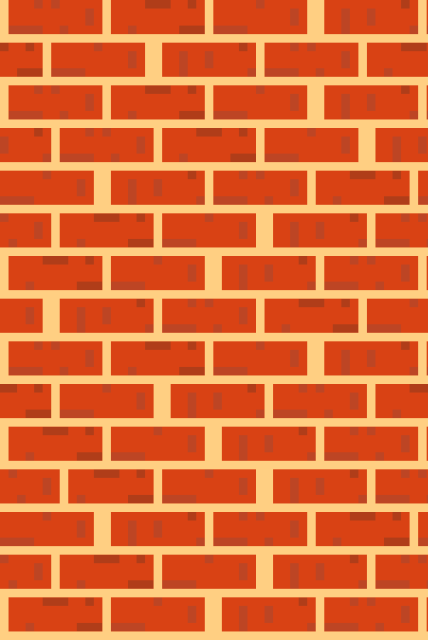
This pattern is drawn by a Shadertoy shader. Its source:

```glsl
// Flat brick wall on a grid 75 cells high: 15 courses of 11 x 4 cell bricks.
// Each course slides one run of four stained bricks, 49 cells long, sideways;
// bricks and stains are rectangles with box-filtered edges.

const float COURSES = 15.0;
const float COURSE_HEIGHT = 5.0;   // brick plus mortar, in cells
const float BRICK_PITCH = 12.0;
const float RUN_LENGTH = 49.0;     // four pitches and one wider joint
const vec2 BRICK_SIZE = vec2(11.0, 4.0);

const vec3 MORTAR = vec3(1.00, 0.81, 0.51);
const vec3 CLAY = vec3(0.85, 0.26, 0.08);
const vec3 STAIN = vec3(0.74, 0.27, 0.14);
const vec3 SCORCH = vec3(0.69, 0.24, 0.10);

// Start of the run in each course, from the top down
const float RUN_START[15] = float[15](
    38.0, 19.0, 38.0, 44.0, 13.0, 32.0, 26.0, 7.0,
    38.0, 20.0, 26.0, 32.0, 13.0, 32.0, 26.0);

// Coverage of a rectangle by a pixel of width px
float rect(vec2 p, vec2 corner, vec2 size, float px) {
    vec2 halfSize = 0.5 * size;
    vec2 inside = halfSize - abs(p - corner - halfSize);
    vec2 cover = clamp(inside / px + 0.5, 0.0, 1.0);
    return cover.x * cover.y;
}

// Stain amounts for one brick: x = soft stain, y = dark scorch
vec2 brickMarks(vec2 p, int kind, float px) {
    vec2 marks = vec2(0.0);
    vec2 unit = vec2(1.0);
    if (kind == 0) {                       // two upright bars
        marks.x += rect(p, vec2(2.0, 1.0), vec2(1.0, 3.0), px);
        marks.x += rect(p, vec2(5.0, 1.0), vec2(1.0, 2.0), px);
        marks.x += rect(p, vec2(10.0, 3.0), unit, px);
        marks.y += rect(p, vec2(9.0, 0.0), unit, px);
    } else if (kind == 2) {                // scorched corners
        marks.x += rect(p, vec2(2.0, 3.0), unit, px);
        marks.y += rect(p, vec2(4.0, 0.0), vec2(3.0, 1.0), px);
        marks.y += rect(p, vec2(9.0, 0.0), unit, px);
        marks.y += rect(p, vec2(8.0, 3.0), vec2(3.0, 1.0), px);
    } else {                               // low streak and short bar
        marks.x += rect(p, vec2(0.0, 3.0), vec2(4.0, 1.0), px);
        marks.x += rect(p, vec2(9.0, 1.0), vec2(1.0, 2.0), px);
        marks.x += rect(p, vec2(5.0, 0.0), unit, px);
        if (kind == 1) {                   // two extra chips
            marks.x += rect(p, vec2(3.0, 0.0), unit, px);
            marks.x += rect(p, vec2(6.0, 3.0), unit, px);
        }
    }
    return min(marks, 1.0);
}

vec3 brickWall(vec2 p, float px) {
    // Cells split halfway through the joints, so edges blend on both sides
    float course = clamp(floor((p.y + 0.5) / COURSE_HEIGHT), 0.0, COURSES - 1.0);
    float start = RUN_START[int(course)];
    float visible = 1.0;

    // One course has a brick pushed right, cutting into its neighbour
    if (course == 11.0) {
        if (p.x < 7.5) start += 1.0;
        else visible = clamp((p.x - 8.0) / px + 0.5, 0.0, 1.0);
    }

    float along = mod(p.x - start + 1.0, RUN_LENGTH) - 1.0;
    float slot = clamp(floor((along + 0.5) / BRICK_PITCH), 0.0, 3.0);
    vec2 local = vec2(along - slot * BRICK_PITCH, p.y - course * COURSE_HEIGHT);

    vec2 marks = brickMarks(local, int(slot), px);
    vec3 brick = mix(CLAY, STAIN, marks.x);
    brick = mix(brick, SCORCH, marks.y);
    float cover = rect(local, vec2(0.0), BRICK_SIZE, px) * visible;
    return mix(MORTAR, brick, cover);
}

void mainImage(out vec4 fragColor, in vec2 fragCoord) {
    float px = COURSES * COURSE_HEIGHT / iResolution.y;
    vec2 cell = vec2(fragCoord.x, iResolution.y - fragCoord.y) * px;
    fragColor = vec4(brickWall(cell, px), 1.0);
}
```
